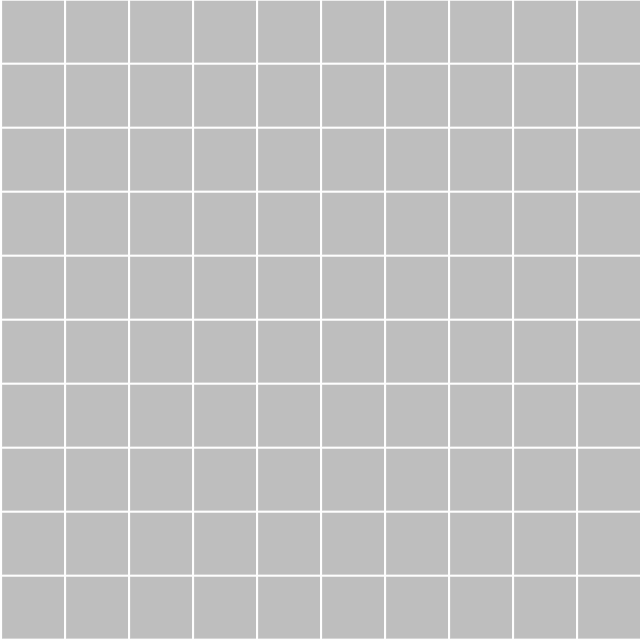
Reproduce this pattern procedurally as a Shadertoy shader.

```glsl
// Plain square tiles, ten across and ten down, parted by thin white lines.
// Each pixel is mapped to cell units; the distance to the nearest line on each
// axis gives the share of the pixel that the line covers.

// Share of a pixel covered by the nearest vertical (x) and horizontal (y) line.
vec2 lineCoverage(vec2 cell, vec2 pixelSize) {
    float halfWidth = 0.0165;
    vec2 dist = abs(fract(cell + 0.5) - 0.5);
    return clamp((halfWidth - dist) / pixelSize + 0.5, vec2(0.0), min(vec2(1.0), 2.0 * halfWidth / pixelSize));
}

void mainImage(out vec4 fragColor, in vec2 fragCoord) {
    // Ten whole repeats, with the lines set just inside the left and bottom edges
    vec2 pixelSize = 10.0 / iResolution.xy;
    vec2 cell = fragCoord * pixelSize - vec2(0.0165, 0.005);

    // White lines over flat grey tiles
    vec2 coverage = lineCoverage(cell, pixelSize);
    vec3 color = mix(vec3(0.745), vec3(0.995), max(coverage.x, coverage.y));

    fragColor = vec4(color, 1.0);
}
```
